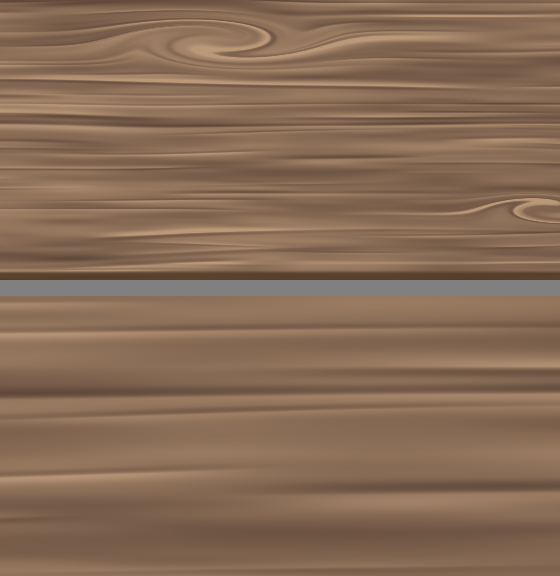
Top, the full canvas; bottom, a detail of the centre.
Reproduce this texture procedurally as a Shadertoy shader.

```glsl
// Brown wooden board with long horizontal grain, two swirled knots and a dark
// lower edge. Stretched value noise gives the soft grain, uneven rows give the
// sharp light streaks, and a fading rotation of the domain twists the knots.

#define DARK_WOOD vec3(0.43, 0.33, 0.262)
#define LIGHT_WOOD vec3(0.69, 0.56, 0.445)
#define EDGE_WOOD vec3(0.34, 0.25, 0.17)
#define BASE_TONE 0.37
#define GRAIN_CONTRAST 1.0
#define STREAK_CONTRAST 0.75
#define WAVINESS 0.022
#define KNOT_SQUASH 0.27
#define KNOT_TWIST 3.7
#define EDGE_HEIGHT 0.029

float hash(vec2 p) {
    vec3 q = fract(vec3(p.xyx) * 0.1031);
    q += dot(q, q.yzx + 33.33);
    return fract((q.x + q.y) * q.z);
}

float noise(vec2 p) {
    vec2 cell = floor(p);
    vec2 f = fract(p);
    f = f * f * (3.0 - 2.0 * f);
    float low = mix(hash(cell), hash(cell + vec2(1.0, 0.0)), f.x);
    float high = mix(hash(cell + vec2(0.0, 1.0)), hash(cell + vec2(1.0, 1.0)), f.x);
    return mix(low, high, f.y);
}

// Twists the domain around a knot; glow collects the nearness to knots.
vec2 twistKnot(vec2 p, vec2 center, float radius, inout float glow) {
    vec2 q = (p - center) * vec2(KNOT_SQUASH, 1.0);
    float nearness = exp(-dot(q, q) / (radius * radius));
    float angle = KNOT_TWIST * nearness;
    float c = cos(angle), s = sin(angle);
    q = vec2(c * q.x - s * q.y, s * q.x + c * q.y);
    glow += nearness;
    return center + q / vec2(KNOT_SQUASH, 1.0);
}

// Soft grain: three octaves, each drawn out along x.
float softGrain(vec2 p) {
    float broad = noise(p * vec2(1.3, 13.0) + 3.7) - 0.5;
    float medium = noise(p * vec2(2.4, 33.0) + 17.3) - 0.5;
    float fine = noise(p * vec2(4.5, 64.0) + 41.9) - 0.5;
    return 0.5 * broad + 0.55 * medium + 0.3 * fine;
}

// One streak per row: a slow rise to light, then a sharp drop to a dark line.
float streaks(vec2 p, float rows, float seed) {
    float v = p.y * rows + 1.1 * noise(vec2(p.x * 0.7, p.y * 6.0) + seed);
    float row = floor(v);
    float f = fract(v);
    f = hash(vec2(row, seed)) < 0.35 ? 1.0 - f : f;
    float light = smoothstep(0.15, 0.68, f) * (1.0 - smoothstep(0.66, 0.8, f));
    float dark = smoothstep(0.68, 0.82, f) * (1.0 - smoothstep(0.82, 1.0, f));
    float along = p.x * 1.7 + 9.0 * hash(vec2(seed, row));
    float strength = smoothstep(0.4, 0.95, noise(vec2(along, row + seed)));
    return strength * (light * light - 0.6 * dark);
}

void mainImage(out vec4 fragColor, in vec2 fragCoord) {
    vec2 uv = fragCoord / iResolution.y;

    // Knots and gentle waves bend the grain.
    float glow = 0.0;
    vec2 p = twistKnot(uv, vec2(0.78, 0.85), 0.068, glow);
    p = twistKnot(p, vec2(1.96, 0.255), 0.043, glow);
    p.y += WAVINESS * (noise(p * vec2(1.6, 4.0) + 8.0) - 0.5);

    // Tone of the wood from dark (0) to light (1).
    float tone = BASE_TONE + GRAIN_CONTRAST * softGrain(p);
    tone += STREAK_CONTRAST * streaks(p, 17.0, 5.0);
    tone += 0.65 * STREAK_CONTRAST * streaks(p, 29.0, 23.0);
    tone += 0.12 * glow;
    tone -= 0.3 * smoothstep(0.965, 1.0, uv.y);

    // Worn highlight just above the lower edge.
    float rim = (uv.y - 0.061) / 0.006;
    tone += 0.5 * exp(-rim * rim) * smoothstep(0.9, 1.5, uv.x);

    // Keep the extremes soft.
    tone = clamp(tone, -0.2, 1.15);
    vec3 color = mix(DARK_WOOD, LIGHT_WOOD, tone);

    // Shaded lower edge of the board.
    float edge = 1.0 - smoothstep(EDGE_HEIGHT - 0.008, EDGE_HEIGHT + 0.008, uv.y);
    vec3 edgeColor = EDGE_WOOD * (0.94 + 0.12 * noise(uv * vec2(3.0, 90.0)));
    color = mix(color, edgeColor, edge);

    fragColor = vec4(color, 1.0);
}
```
